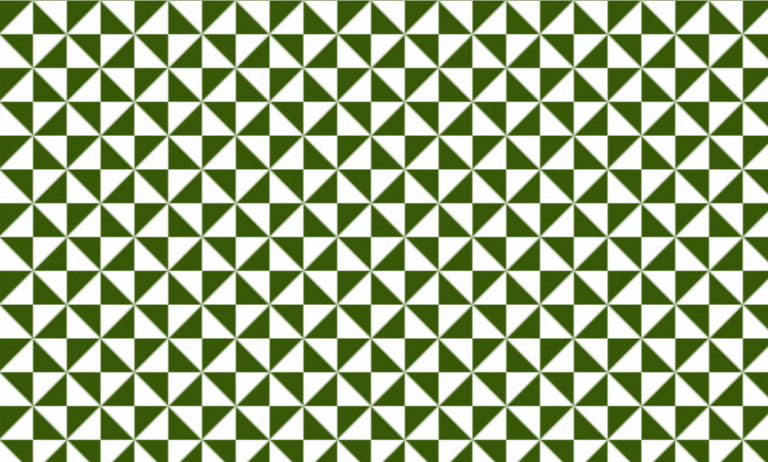
This pattern is drawn by a Shadertoy shader. Its source:

```glsl
const float CELLS_ACROSS = 22.72;
const vec2 GRID_OFFSET = vec2(0.024, -0.012);
const vec3 WHITE = vec3(0.993);
const vec3 GREEN = vec3(0.215, 0.345, 0.025);
const vec3 PALE_SEAM = vec3(0.74, 0.79, 0.68);

vec2 hashGradient(vec2 cell) {
    vec2 h = vec2(dot(cell, vec2(127.1, 311.7)), dot(cell, vec2(269.5, 183.3)));
    return 2.0 * fract(sin(h) * 43758.5) - 1.0;
}

float gradientNoise(vec2 p) {
    vec2 i = floor(p), f = fract(p);
    vec2 u = f * f * (3.0 - 2.0 * f);
    vec2 e = vec2(0.0, 1.0);
    float low = mix(dot(hashGradient(i), f),
                    dot(hashGradient(i + e.yx), f - e.yx), u.x);
    float high = mix(dot(hashGradient(i + e.xy), f - e.xy),
                     dot(hashGradient(i + e.yy), f - e.yy), u.x);
    return mix(low, high, u.y);
}

// Signed distance to the diamond |x| + |y| = 1, negative inside
float diamondDistance(vec2 p) {
    return (abs(p.x) + abs(p.y) - 1.0) * 0.7071;
}

// Positive in green triangles: outside the diamond in two opposite
// quadrants, inside it in the other two
float pinwheelDistance(vec2 p, float diamond) {
    vec2 q = abs(p);
    vec2 gridGap = min(q, 1.0 - q);
    float edge = min(abs(diamond), min(gridGap.x, gridGap.y));
    return edge * sign(p.x * p.y) * sign(diamond);
}

float lineMask(float d, float halfWidth, float blur) {
    return 1.0 - smoothstep(halfWidth - blur, halfWidth + blur, abs(d));
}

void mainImage(out vec4 fragColor, in vec2 fragCoord) {
    // Grid measured from the top left, one unit per square
    vec2 fromTop = vec2(fragCoord.x, iResolution.y - fragCoord.y);
    vec2 grid = fromTop / iResolution.x * CELLS_ACROSS + GRID_OFFSET;
    float pixel = CELLS_ACROSS / iResolution.x;
    float blur = max(0.032, 0.7 * pixel);

    // Two by two squares form one repeat
    vec2 p = mod(grid, 2.0) - 1.0;
    float diamond = diamondDistance(p);
    float green = smoothstep(-blur, blur, pinwheelDistance(p, diamond));
    vec3 color = mix(WHITE, GREEN, green);

    // Pale seams, strongest on the diagonals
    float upright = min(abs(p.x), 1.0 - abs(p.x));
    float seam = max(0.7 * lineMask(diamond, 0.025, blur),
                     0.3 * lineMask(upright, 0.020, blur));
    color = mix(color, PALE_SEAM, seam);

    // Faint print grain
    color += 0.012 * gradientNoise(grid * 9.0);
    fragColor = vec4(clamp(color, 0.0, 1.0), 1.0);
}
```
